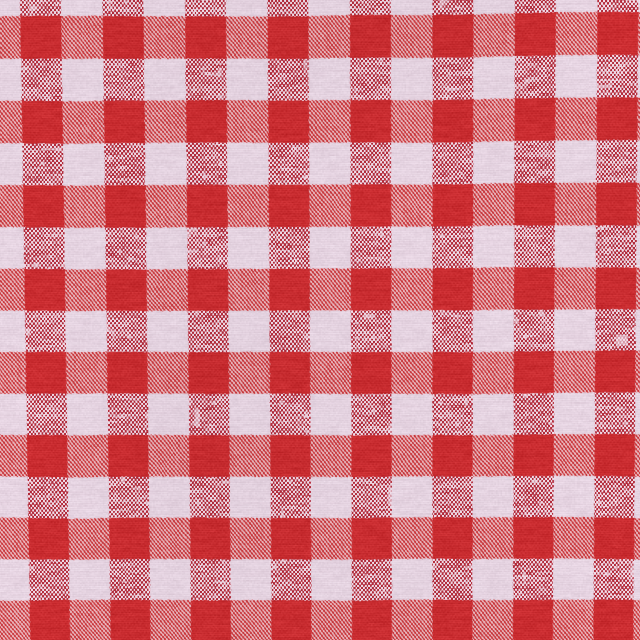
A three.js fragment shader for this texture:

```glsl
// Red and white gingham cotton cloth with a visible plain weave.
varying vec2 vUv;

#define COLUMN_START 0.6758
#define COLUMN_PITCH vec2(0.1257, 0.1289)
#define ROW_START 0.4492
#define ROW_PITCH 0.1301
#define BAND_WIDTH vec2(0.495, 0.502)
#define THREADS vec2(44.0, 36.0)
#define EDGE_SOFTNESS 0.010
#define THREAD_WOBBLE 0.55
#define SLUB_AMOUNT 0.55
#define GRAIN 0.045

const float PI = 3.14159;
const vec3 WHITE = vec3(0.895, 0.825, 0.878);
const vec3 RED = vec3(0.785, 0.172, 0.188);
const vec3 DOT_WHITE = vec3(0.930, 0.855, 0.900);
const vec3 DOT_CRIMSON = vec3(0.695, 0.165, 0.225);
const vec3 HATCH_PINK = vec3(0.900, 0.690, 0.715);
const vec3 HATCH_RED = vec3(0.790, 0.235, 0.255);

float hash(vec2 p) {
  vec3 q = fract(vec3(p.xyx) * 0.1031);
  q += dot(q, q.yzx + 33.33);
  return fract((q.x + q.y) * q.z);
}

float noise(vec2 p) {
  vec2 i = floor(p);
  vec2 f = fract(p);
  f = f * f * (3.0 - 2.0 * f);
  float low = mix(hash(i), hash(i + vec2(1.0, 0.0)), f.x);
  float high = mix(hash(i + vec2(0.0, 1.0)), hash(i + vec2(1.0, 1.0)), f.x);
  return mix(low, high, f.y);
}

// Soft stripe covering the first part of each repeat.
float band(float t, float width) {
  float d = abs(fract(t - 0.5 * width + 0.5) - 0.5);
  return 1.0 - smoothstep(0.5 * width - EDGE_SOFTNESS, 0.5 * width + EDGE_SOFTNESS, d);
}

// Check coordinates: columns narrow downward, rows stretch and lift slightly.
vec2 clothCoords(vec2 uv) {
  float column = (uv.x - COLUMN_START) / mix(COLUMN_PITCH.x, COLUMN_PITCH.y, uv.y);
  float lift = 0.0055 * smoothstep(0.5, 1.0, uv.x) * uv.y;
  float row = (ROW_START - uv.y + lift) / ROW_PITCH;
  row += 0.0027 * row * row;
  return vec2(column, row);
}

void main() {
  vec2 cloth = clothCoords(vUv);
  cloth.y += 0.020 * (noise(vUv * vec2(9.0, 5.0)) - 0.5);
  vec2 thread = cloth * THREADS + 200.0 * THREADS;
  vec2 threadId = floor(thread);

  // Dyed stripes, with edges shifted a little on each thread.
  vec2 jitter = 0.012 * vec2(hash(vec2(threadId.y, 3.0)), hash(vec2(threadId.x, 7.0))) - 0.006;
  float warpRed = band(cloth.x + jitter.x, BAND_WIDTH.x);
  float weftRed = band(cloth.y + jitter.y, BAND_WIDTH.y);

  // Over and under crossings; the hatch leans toward one diagonal.
  vec2 drift = vec2(noise(thread * 0.16), noise(thread * 0.16 + 51.0)) - 0.5;
  vec2 phase = PI * (thread + THREAD_WOBBLE * drift);
  float rising = cos(phase.x - phase.y);
  float falling = cos(phase.x + phase.y);
  float dots = 0.5 * (rising - falling);
  float hatch = 0.68 * rising - 0.32 * falling;

  // Thick and thin yarn: long weft slubs and random crossings.
  float weftSlub = noise(vec2(thread.x * 0.15, threadId.y * 1.7)) - 0.5;
  float warpSlub = noise(vec2(threadId.x * 1.7, thread.y * 0.15)) - 0.5;
  float crossing = noise(thread * 0.8 + 17.0) - 0.5;
  float slub = SLUB_AMOUNT * (weftSlub + 0.5 * crossing);
  float dotCover = smoothstep(-0.50, 0.50, dots + slub);
  float hatchCover = smoothstep(-0.70, 0.70, hatch + 0.5 * slub + 0.3 * warpSlub);

  // Occasional pale lint knots where white weft crosses red warp.
  float knot = smoothstep(0.84, 0.95, noise(thread * vec2(0.22, 0.32) + 90.0));
  dotCover = mix(dotCover, 1.0, 0.65 * knot);

  vec3 dotCell = mix(DOT_CRIMSON, DOT_WHITE, dotCover);
  vec3 hatchCell = mix(HATCH_PINK, HATCH_RED, hatchCover);

  // Solid checks show only faint weft ribs.
  float rib = 0.5 + 0.5 * cos(2.0 * PI * thread.y);
  float ribShade = 0.025 * (rib - 0.5) + 0.040 * weftSlub;
  vec3 whiteCell = WHITE + ribShade * vec3(0.8, 1.0, 0.9);
  vec3 redCell = RED + ribShade * vec3(1.2, 0.9, 0.9) + 0.012 * dots;

  vec3 whiteRow = mix(whiteCell, dotCell, warpRed);
  vec3 redRow = mix(hatchCell, redCell, warpRed);
  vec3 color = mix(whiteRow, redRow, weftRed);

  // Fine fibre grain and gentle uneven light.
  color += GRAIN * (noise(vUv * 420.0) - 0.5);
  color *= 0.985 + 0.03 * noise(vUv * 3.0 + 5.0);
  gl_FragColor = vec4(clamp(color, 0.0, 1.0), 1.0);
}
```
